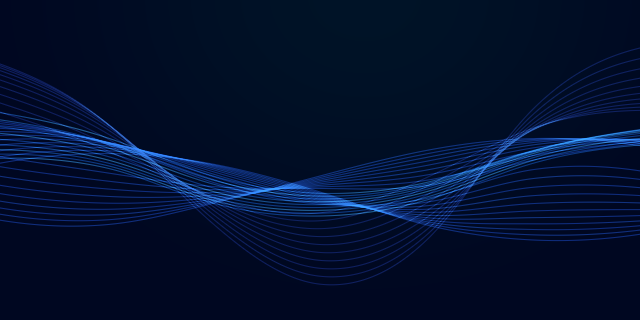
Give the GLSL for this background, as a WebGL 2 fragment shader.

```glsl
#version 300 es
precision highp float;
// Twisting ribbons of fine luminous blue lines over a dark navy gradient.

uniform vec2 u_resolution;
out vec4 outColor;

const float PI = 3.14159265;
const int SPANS = 6;
const int KNOTS = SPANS + 1;

// Backdrop
const vec3 NAVY = vec3(0.0, 0.026, 0.128);
const vec3 TEAL_NIGHT = vec3(0.0, 0.075, 0.152);
const vec2 GLOW_CENTER = vec2(0.57, 1.02);
const vec2 GLOW_RADIUS = vec2(0.66, 1.1);

// Lines
const float LINE_WIDTH = 0.0032;
const float LINE_GAIN = 0.62;
const float FLARE_GAIN = 0.30;
const vec3 INDIGO = vec3(0.11, 0.17, 0.46);
const vec3 ROYAL = vec3(0.11, 0.27, 0.68);
const vec3 AZURE = vec3(0.09, 0.35, 0.72);
const vec3 CYAN = vec3(0.32, 0.78, 0.95);

// Heights of the two edges of each ribbon at evenly spaced knots
const float SWEEP_OUTER[KNOTS] = float[](0.80, 0.615, 0.30, 0.112, 0.25, 0.66, 0.85);
const float SWEEP_INNER[KNOTS] = float[](0.65, 0.53, 0.385, 0.335, 0.445, 0.60, 0.655);
const float RISE_OUTER[KNOTS] = float[](0.312, 0.298, 0.365, 0.45, 0.53, 0.567, 0.545);
const float RISE_INNER[KNOTS] = float[](0.51, 0.46, 0.417, 0.411, 0.42, 0.50, 0.552);
const float FALL_OUTER[KNOTS] = float[](0.49, 0.52, 0.487, 0.40, 0.297, 0.25, 0.268);
const float FALL_INNER[KNOTS] = float[](0.62, 0.55, 0.43, 0.362, 0.38, 0.47, 0.466);
const float CORE_UPPER[KNOTS] = float[](0.648, 0.57, 0.45, 0.396, 0.43, 0.53, 0.595);
const float CORE_LOWER[KNOTS] = float[](0.505, 0.475, 0.365, 0.325, 0.375, 0.49, 0.547);

// Slope at a knot, of higher order where enough neighbours exist
float tangent(int k, float knots[KNOTS]) {
    if (k == 0) return 2.0 * knots[1] - 1.5 * knots[0] - 0.5 * knots[2];
    if (k == SPANS) return 1.5 * knots[k] - 2.0 * knots[k - 1] + 0.5 * knots[k - 2];
    float near = knots[k + 1] - knots[k - 1];
    if (k == 1 || k == SPANS - 1) return 0.55 * near;
    return near * 2.0 / 3.0 - (knots[k + 2] - knots[k - 2]) / 12.0;
}

// Hermite curve through the knots: height and slope at x in 0..1
vec2 curve(float x, float knots[KNOTS]) {
    float s = clamp(x, 0.0, 1.0) * float(SPANS);
    int k = min(int(s), SPANS - 1);
    float t = s - float(k);
    float rise = knots[k + 1] - knots[k];
    float m0 = tangent(k, knots);
    float m1 = tangent(k + 1, knots);
    float c2 = 3.0 * rise - 2.0 * m0 - m1;
    float c3 = m0 + m1 - 2.0 * rise;
    float height = knots[k] + t * (m0 + t * (c2 + t * c3));
    float slope = m0 + t * (2.0 * c2 + 3.0 * t * c3);
    return vec2(height, slope * float(SPANS));
}

// Box-filtered coverage of a thin line at the given distance
float lineCoverage(float dist, float pixel) {
    float halfWidth = 0.5 * LINE_WIDTH;
    float lower = max(dist - 0.5 * pixel, -halfWidth);
    float upper = min(dist + 0.5 * pixel, halfWidth);
    return max(upper - lower, 0.0) / pixel;
}

// Lines spread between two edges; rgb is light, a is summed coverage
vec4 ribbon(vec2 uv, float edgeA[KNOTS], float edgeB[KNOTS],
            int count, float bow, vec3 color, float glint) {
    float aspect = u_resolution.x / u_resolution.y;
    float pixel = 1.0 / u_resolution.y;
    vec2 a = curve(uv.x, edgeA);
    vec2 b = curve(uv.x, edgeB);
    vec4 sum = vec4(0.0);
    for (int i = 0; i < count; i++) {
        float t = float(i) / float(count - 1);
        vec2 strand = mix(a, b, t);
        // Bowing keeps the strands from all crossing at one point
        strand.x += bow * sin(PI * t) * cos(PI * uv.x);
        float dist = abs(uv.y - strand.x) / length(vec2(1.0, strand.y / aspect));
        float coverage = lineCoverage(dist, pixel);
        float shine = 0.5 + 0.5 * sin(13.0 * uv.x + 2.4 * float(i));
        vec3 light = mix(color, CYAN, glint * shine * shine * shine);
        sum += vec4(light, 1.0) * coverage;
    }
    return sum;
}

vec3 backdrop(vec2 uv) {
    float radius = length((uv - GLOW_CENTER) / GLOW_RADIUS);
    return mix(TEAL_NIGHT, NAVY, smoothstep(0.0, 1.0, radius));
}

void main() {
    vec2 uv = gl_FragCoord.xy / u_resolution;

    vec4 lines = ribbon(uv, SWEEP_OUTER, SWEEP_INNER, 10, 0.034, INDIGO, 0.03);
    lines += ribbon(uv, RISE_OUTER, RISE_INNER, 9, -0.016, ROYAL, 0.08);
    lines += ribbon(uv, FALL_OUTER, FALL_INNER, 11, 0.022, ROYAL, 0.10);
    lines += ribbon(uv, CORE_UPPER, CORE_LOWER, 9, -0.012, AZURE, 0.70);

    // Crossings flare towards cyan
    float flare = smoothstep(0.9, 2.4, lines.a);
    vec3 color = backdrop(uv) + LINE_GAIN * lines.rgb / (1.0 + 0.18 * lines.a);
    color = mix(color, CYAN, FLARE_GAIN * flare);
    outColor = vec4(min(color, vec3(1.0)), 1.0);
}
```
